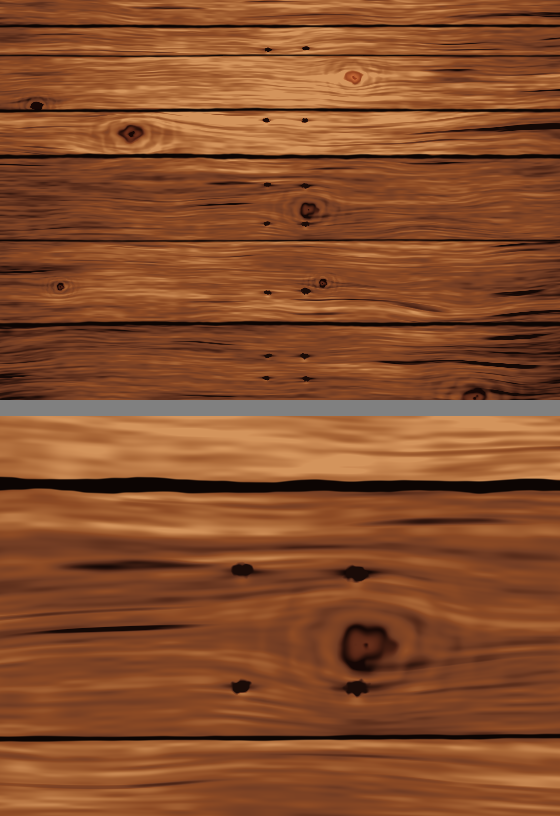
Top: the whole. Bottom: its middle third, enlarged.
Write a Shadertoy shader that draws this texture.

```glsl
#define GRAIN_WARP 0.055
#define RING_DENSITY 85.0
#define FIBRE_DENSITY 230.0
#define RING_CONTRAST 0.36
#define FIBRE_CONTRAST 0.34
#define CRACK_DEPTH 0.42
#define NAIL_SIZE vec2(0.0105, 0.0068)
#define NAIL_COLUMNS vec2(0.668, 0.763)
#define VIGNETTE 0.24

const int SEAMS = 6;
const int KNOTS = 7;
const int NAIL_ROWS = 7;

// Wood colours from shadow to highlight
const vec3 woodRamp[6] = vec3[6](
    vec3(0.08, 0.03, 0.02), vec3(0.31, 0.15, 0.09), vec3(0.45, 0.24, 0.14),
    vec3(0.55, 0.29, 0.14), vec3(0.67, 0.41, 0.22), vec3(0.83, 0.58, 0.36));

// Seam height and half width, bottom to top
const vec2 seams[SEAMS] = vec2[SEAMS](
    vec2(0.190, 0.0045), vec2(0.398, 0.0020), vec2(0.608, 0.0048),
    vec2(0.7245, 0.0036), vec2(0.860, 0.0017), vec2(0.936, 0.0034));

const float boardTone[7] = float[7](0.45, 0.55, 0.55, 0.68, 0.76, 0.76, 0.63);

// Knot centre, radius and darkness
const vec4 knots[KNOTS] = vec4[KNOTS](
    vec4(0.328, 0.664, 0.025, 0.42), vec4(0.883, 0.808, 0.018, 0.40),
    vec4(0.772, 0.476, 0.020, 0.28), vec4(0.807, 0.292, 0.010, 0.40),
    vec4(0.151, 0.283, 0.009, 0.40), vec4(0.092, 0.735, 0.012, 1.00),
    vec4(1.186, 0.004, 0.028, 0.25));

const float nailRows[NAIL_ROWS] = float[NAIL_ROWS](
    0.055, 0.109, 0.270, 0.440, 0.535, 0.697, 0.877);

float hash(vec2 p) {
    vec3 q = fract(p.xyx * 0.1031);
    q += dot(q, q.yzx + 33.33);
    return fract((q.x + q.y) * q.z);
}

float noise(vec2 p) {
    vec2 i = floor(p), f = fract(p);
    f = f * f * (3.0 - 2.0 * f);
    return mix(mix(hash(i), hash(i + vec2(1, 0)), f.x),
               mix(hash(i + vec2(0, 1)), hash(i + vec2(1, 1)), f.x), f.y);
}

float fbm(vec2 p) {
    return 0.55 * noise(p) + 0.3 * noise(p * 2.1 + 7.0) + 0.15 * noise(p * 4.3 + 19.0);
}

float seamHeight(int i, float x) {
    return seams[i].x + 0.004 * (noise(vec2(x * 3.0, float(i) * 9.0)) - 0.5);
}

int boardAt(vec2 p) {
    int board = 0;
    for (int i = 0; i < SEAMS; i++) board += p.y > seamHeight(i, p.x) ? 1 : 0;
    return board;
}

vec3 woodColor(float tone) {
    float t = clamp(tone, 0.0, 0.999) * 5.0;
    int i = int(t);
    return mix(woodRamp[i], woodRamp[i + 1], fract(t));
}

void mainImage(out vec4 fragColor, in vec2 fragCoord) {
    vec2 p = fragCoord / iResolution.y;
    float px = 1.0 / iResolution.y;
    float aspect = iResolution.x / iResolution.y;
    int board = boardAt(p);
    vec2 seed = vec2(17.3, 41.7) * float(board + 1);

    // Grain height, pushed aside around the knots
    float grain = p.y + GRAIN_WARP * (fbm(p * vec2(2.2, 6.0) + seed) - 0.5);
    float knotRings = 0.0, knotCore = 0.0;
    for (int i = 0; i < KNOTS; i++) {
        vec4 k = knots[i];
        if (boardAt(k.xy) != board) continue;
        vec2 d = (p - k.xy) / k.z;
        float reach = exp(-dot(d * d, vec2(0.07, 0.2)));
        float r = length(d * vec2(0.85, 1.0)) + 0.5 * (noise(d * 1.7 + seed) - 0.5);
        grain -= d.y * k.z * reach * 0.85;
        knotRings += reach * 0.13 * sin(r * 5.5);
        float core = smoothstep(1.1, 0.75, r);
        float heart = smoothstep(0.55, 0.1, r + 0.5 * noise(d * 4.0));
        knotCore = max(knotCore, core * k.w + 0.25 * heart);
    }

    // Growth rings, fine fibres and patchy stain
    float rings = noise(vec2(p.x * 1.6, grain * RING_DENSITY) + seed);
    float fibres = noise(vec2(p.x * 9.0, grain * FIBRE_DENSITY) + seed) - 0.5;
    float pores = noise(vec2(p.x * 38.0, grain * FIBRE_DENSITY * 1.3) + seed) - 0.5;
    float patches = fbm(p * vec2(2.5, 9.0) + seed * 2.0);
    float ringFade = 0.35 + smoothstep(0.3, 0.7, fbm(p * vec2(1.8, 11.0) + seed));
    float tone = boardTone[board] + 0.06;
    tone += RING_CONTRAST * (rings - 0.5) * ringFade;
    tone += FIBRE_CONTRAST * (fibres + 0.6 * pores) + 0.5 * (patches - 0.5) + knotRings;

    // Weathered cracks along the grain
    float crack = noise(vec2(p.x * 4.0, grain * RING_DENSITY * 1.5) + seed * 3.0);
    tone -= CRACK_DEPTH * smoothstep(0.76, 0.95, crack) * ringFade;

    // Broad light, strongest above the centre
    vec2 q = vec2(p.x / aspect - 0.5, p.y - 0.62) * vec2(2.0, 1.1);
    tone += 0.06 - VIGNETTE * dot(q, q);
    tone -= knotCore;

    // Nail holes with torn streaks and a pale lower lip
    for (int i = 0; i < NAIL_ROWS; i++) {
        for (int j = 0; j < 2; j++) {
            vec2 id = vec2(i, j);
            vec2 jitter = 0.006 * (vec2(hash(id), hash(id + 31.0)) - 0.5);
            vec2 d = p - vec2(NAIL_COLUMNS[j], nailRows[i]) - jitter;
            float size = 0.85 + 0.35 * hash(id + 57.0);
            vec2 e = d / (NAIL_SIZE * size);
            float r = length(e) + 0.5 * (noise(d * 260.0 + id * 13.0) - 0.5);
            float streak = exp(-dot(e * e, vec2(0.22, 3.5)));
            float lip = exp(-dot(e + vec2(0.0, 1.4), e + vec2(0.0, 1.4)) * 1.8);
            tone += 0.2 * lip - 0.55 * streak;
            tone = mix(tone, 0.02, smoothstep(1.1, 0.75, r));
        }
    }

    // Ragged seams, shaded above and lit below
    float gap = 0.0;
    for (int i = 0; i < SEAMS; i++) {
        float d = p.y - seamHeight(i, p.x);
        float row = float(i) * 13.0;
        float chip = fbm(vec2(p.x * 22.0, row + step(0.0, d) * 5.0));
        float halfWidth = seams[i].y * (0.45 + 1.1 * chip);
        tone -= 0.22 * exp(-abs(d) / 0.006);
        tone += 0.2 * exp(-pow((d + halfWidth + 0.005) / 0.003, 2.0)) * chip;
        gap = max(gap, smoothstep(px, -px, abs(d) - halfWidth));
    }

    vec3 color = woodColor(tone);
    color = mix(color, color * vec3(1.12, 0.85, 0.75), clamp(knotCore * 1.5, 0.0, 1.0));
    color = mix(color, woodRamp[0] * 0.6, gap);
    fragColor = vec4(color, 1.0);
}
```
